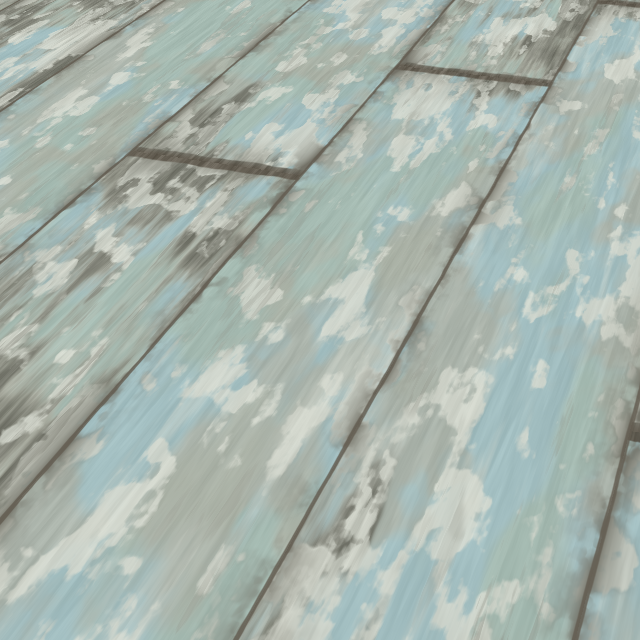
This texture is drawn by a WebGL 1 fragment shader. Its source:

```glsl
precision highp float;
uniform vec2 u_resolution;

#define PLANK_WIDTH 0.304
#define BOARD_LENGTH 6.28
#define STAGGER 1.57
#define SEAM 0.009
#define JOINT 0.058
#define GRAIN 0.16
#define SEA vec3(0.65, 0.735, 0.70)
#define SKY vec3(0.635, 0.745, 0.755)
#define ASH vec3(0.68, 0.69, 0.64)
#define TAUPE vec3(0.48, 0.485, 0.445)
#define CHALK vec3(0.84, 0.855, 0.815)
#define GAP vec3(0.39, 0.365, 0.32)

vec3 hash3(vec2 p) {
  vec3 k = vec3(dot(p, vec2(127.1, 311.7)), dot(p, vec2(269.5, 183.3)), dot(p, vec2(419.2, 371.9)));
  return fract(sin(k) * 4375.85);
}

// Smooth cellular noise: cell values blended by distance to jittered centres
float cellNoise(vec2 p) {
  vec2 cell = floor(p), f = p - cell;
  float sum = 0.0, weight = 0.0;
  for (int j = -1; j <= 1; j++) {
    for (int i = -1; i <= 1; i++) {
      vec2 offset = vec2(float(i), float(j));
      vec3 h = hash3(cell + offset);
      vec2 d = offset + h.xy - f;
      float w = exp(-7.0 * dot(d, d));
      sum += w * h.z;
      weight += w;
    }
  }
  return sum / weight;
}

float layered(vec2 p) {
  float sum = 0.0, amp = 0.53;
  for (int i = 0; i < 4; i++) {
    sum += amp * cellNoise(p);
    p = p * 2.03 + vec2(17.3, 9.1);
    amp *= 0.5;
  }
  return sum;
}

void main() {
  vec2 uv = gl_FragCoord.xy / u_resolution;

  // Floor plane in perspective, x across the planks and y along them
  float depth = 1.7435 - uv.y;
  vec2 plane = vec2((uv.x - 1.357) / depth + 1.479, (uv.x + 6.51) / depth);
  plane.x /= PLANK_WIDTH;
  vec2 pixel = vec2(1.0 / PLANK_WIDTH, plane.y) / (depth * u_resolution.y);

  // Staggered boards
  float column = floor(plane.x);
  float along = (plane.y - 5.29 - STAGGER * column) / BOARD_LENGTH;
  float row = floor(along);
  vec2 local = vec2(fract(plane.x), fract(along) * BOARD_LENGTH);
  float kind = mod(column + 2.0 * row, 3.0);
  float stripped = step(1.5, kind);
  float scuffed = step(0.5, kind) - stripped;
  vec2 p = local + floor(hash3(vec2(column, row) + 3.7).xy * 37.0);

  // Noise layers, from broad stains to fine grain
  float tone = layered(p * vec2(2.2, 0.9));
  float stain = layered(p * vec2(2.6, 1.3) + 41.0);
  float streak = layered(p * vec2(13.0, 1.5) + 7.0);
  float chips = layered(p * vec2(8.0, 4.5) + 23.0);
  float grain = layered(p * vec2(45.0, 2.6) + 11.0) - 0.5;

  // Painted surface and bare wood
  vec3 paint = mix(SEA, SKY, smoothstep(0.38, 0.6, tone + 0.08 * mod(column, 2.0)));
  paint = mix(paint, ASH, 0.75 * smoothstep(0.48, 0.68, stain));
  paint = mix(paint, CHALK, 0.4 * smoothstep(0.5, 0.72, streak * 0.6 + tone * 0.4));
  vec3 wood = mix(ASH, TAUPE, smoothstep(0.36, 0.64, 0.5 * stain + 0.5 * streak));

  // Wear gathers at board ends and rims
  float rim = min(local.x, 1.0 - local.x);
  float tip = min(local.y, BOARD_LENGTH - local.y);
  float nearEnd = 1.0 - smoothstep(0.2, mix(0.8, 2.2, scuffed), local.y + local.x * scuffed);
  float farEnd = 1.0 - smoothstep(0.1, 1.3, BOARD_LENGTH - local.y);
  float wear = max(0.62 * stripped, max(0.6 * nearEnd, 0.55 * farEnd));
  float bare = smoothstep(0.36, 0.66, wear + 1.2 * (0.6 * stain + 0.4 * streak - 0.5));
  vec3 color = mix(paint, wood, bare);

  // Chalky brush strokes with chipped edges
  float chalk = 0.55 * chips + 0.3 * streak + 0.15 * tone + 0.1 * max(nearEnd, 0.6 * wear);
  color = mix(color, CHALK, 0.85 * smoothstep(0.52, 0.61, chalk));

  // Dark scratches and fine fibres
  float scratch = smoothstep(0.58, 0.74, streak + 0.6 * grain) * (0.25 + 0.4 * wear);
  color = mix(color, TAUPE, scratch * smoothstep(0.4, 0.6, 1.0 - tone));
  color += GRAIN * grain * (0.6 + 0.8 * bare);

  // Grimy rims
  float grime = exp(-rim * 17.0) + 0.8 * exp(-tip * 7.0);
  color = mix(color, mix(TAUPE, GAP, 0.3), min(grime, 1.0) * smoothstep(0.34, 0.64, chips));

  // Long seams and wide cross joints
  float wobble = 0.5 + chips;
  float seam = 1.0 - smoothstep(-pixel.x, pixel.x, rim - SEAM * wobble);
  float joint = 1.0 - smoothstep(-pixel.y, pixel.y, tip - JOINT * (0.75 + 0.5 * chips));
  vec3 jointColor = mix(GAP, TAUPE, 0.5 * smoothstep(0.0, JOINT, local.y) * step(local.y, 1.0));
  color = mix(color, jointColor + 0.2 * grain, 0.92 * joint);
  color = mix(color, GAP, 0.85 * seam);

  gl_FragColor = vec4(clamp(color, 0.0, 1.0), 1.0);
}
```
